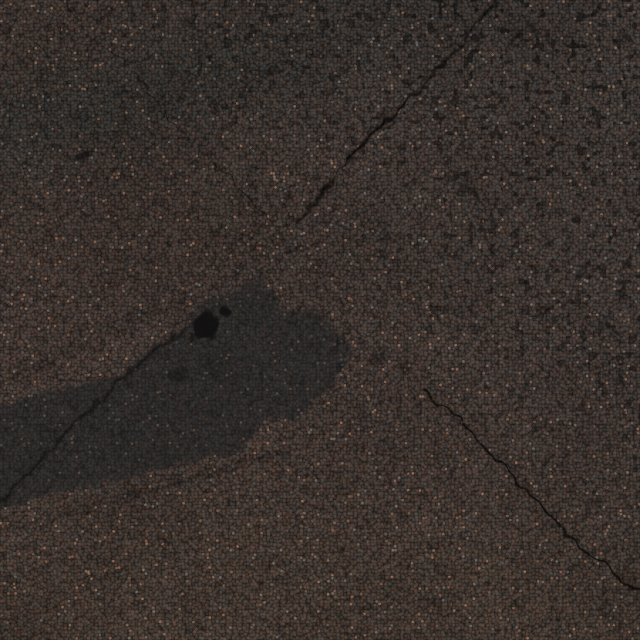
Reproduce this texture procedurally as a three.js fragment shader.

```glsl
// Weathered asphalt with a damp stain, oil spots, dark streaks and branching cracks.
varying vec2 vUv;

float hash(vec2 p) {
  vec3 q = fract(p.xyx * 0.1031);
  q += dot(q, q.yzx + 33.33);
  return fract((q.x + q.y) * q.z);
}

vec2 hash2(vec2 p) {
  return vec2(hash(p), hash(p + 71.7));
}

float noise(vec2 p) {
  vec2 i = floor(p), f = fract(p);
  f = f * f * (3.0 - 2.0 * f);
  return mix(mix(hash(i), hash(i + vec2(1, 0)), f.x),
             mix(hash(i + vec2(0, 1)), hash(i + vec2(1, 1)), f.x), f.y);
}

float fbm(vec2 p) {
  float sum = 0.0, gain = 0.5;
  for (int i = 0; i < 4; i++) {
    sum += gain * noise(p);
    p = p * 2.03 + 17.3;
    gain *= 0.5;
  }
  return sum;
}

float segment(vec2 p, vec2 a, vec2 b) {
  vec2 pa = p - a, ba = b - a;
  return length(pa - ba * clamp(dot(pa, ba) / dot(ba, ba), 0.0, 1.0));
}

// Distance to a line bent through four points
float bentLine(vec2 p, vec2 a, vec2 b, vec2 c, vec2 d) {
  return min(segment(p, a, b), min(segment(p, b, c), segment(p, c, d)));
}

float stroke(float dist, float width, float soft) {
  return 1.0 - smoothstep(width - soft, width + soft, dist);
}

float spot(vec2 p, vec2 center, float radius, float soft) {
  return stroke(length(p - center), radius, soft);
}

// Signed distance to the damp outline, negative inside
float stainDistance(vec2 p) {
  vec2 v[13];
  v[0] = vec2(0.404, 0.566);  v[1] = vec2(0.443, 0.516);
  v[2] = vec2(0.501, 0.508);  v[3] = vec2(0.551, 0.456);
  v[4] = vec2(0.514, 0.392);  v[5] = vec2(0.469, 0.349);
  v[6] = vec2(0.417, 0.342);  v[7] = vec2(0.376, 0.297);
  v[8] = vec2(-0.05, 0.195);  v[9] = vec2(-0.05, 0.355);
  v[10] = vec2(0.182, 0.414); v[11] = vec2(0.280, 0.486);
  v[12] = vec2(0.306, 0.520);
  float d = 10.0, side = 1.0;
  vec2 a = v[12];
  for (int i = 0; i < 13; i++) {
    vec2 b = v[i];
    d = min(d, segment(p, a, b));
    if ((a.y > p.y) != (b.y > p.y) &&
        p.x < a.x + (b.x - a.x) * (p.y - a.y) / (b.y - a.y)) side = -side;
    a = b;
  }
  return d * side;
}

// Packed stones: x = distance to center, y = random identity
vec2 stones(vec2 p) {
  vec2 cell = floor(p), best = vec2(9.0, 0.0);
  for (int y = -1; y <= 1; y++)
    for (int x = -1; x <= 1; x++) {
      vec2 id = cell + vec2(x, y);
      float d = length(id + 0.15 + 0.7 * hash2(id) - p);
      if (d < best.x) best = vec2(d, hash(id + 19.4));
    }
  return best;
}

void main() {
  vec2 p = vUv;
  vec2 jag = vec2(noise(p * 75.0), noise(p * 75.0 + 40.0)) - 0.5;
  vec2 rough = p + jag * 0.012;

  // Broad brown and grey weathering
  float band = exp(-pow((p.y - 0.79 - 0.30 * p.x) / 0.085, 2.0)) * (1.0 - smoothstep(0.5, 0.95, p.x));
  float corner = smoothstep(0.45, 1.15, p.x * 0.6 + p.y * 0.65);
  vec3 color = mix(vec3(0.232, 0.194, 0.176), vec3(0.245, 0.205, 0.180), smoothstep(0.45, 0.0, p.y));
  color = mix(color, vec3(0.185, 0.178, 0.164), 0.8 * band);
  color = mix(color, vec3(0.215, 0.195, 0.183), 0.7 * corner);
  color *= 0.88 + 0.25 * fbm(p * 5.0);

  // Damp stain and dragged streaks
  float damp = 1.0 - smoothstep(-0.006, 0.006, stainDistance(rough));
  color = mix(color, vec3(0.163, 0.156, 0.153), damp * 0.88);
  float streak = 0.65 * stroke(segment(rough, vec2(-0.02, 0.395), vec2(0.29, 0.532)), 0.004, 0.007);
  streak = max(streak, 0.8 * stroke(segment(rough, vec2(-0.02, 0.160), vec2(0.445, 0.293)), 0.004, 0.005));
  color *= 1.0 - 0.25 * streak;

  // Stone grain with gaps, warm and cool tints, and sparse pale flecks
  vec2 grain = stones(p * 190.0);
  float contrast = mix(1.0, 0.65, damp);
  float tone = mix(1.18, 0.76, smoothstep(0.15, 0.75, grain.x)) + 0.34 * (grain.y - 0.5);
  tone += 0.28 * (noise(p * 330.0) - 0.5);
  color *= mix(1.0, tone, contrast);
  float hue = fract(grain.y * 37.0) - 0.5;
  color *= 1.0 + hue * vec3(0.14, -0.02, -0.10) * contrast;
  float fleck = smoothstep(0.94, 0.99, grain.y) * stroke(grain.x, 0.38, 0.18);
  color += fleck * mix(vec3(0.13, 0.13, 0.13), vec3(0.20, 0.13, 0.08), step(0.0, hue)) * contrast;
  float pit = smoothstep(0.66, 0.82, noise(p * 125.0 + 8.0));
  color *= 1.0 - pit * (0.12 + 0.28 * corner);

  // Cracks
  float left = bentLine(rough, vec2(0.09, 1.01), vec2(0.20, 0.896), vec2(0.288, 0.79), vec2(0.418, 0.657));
  float right = bentLine(rough, vec2(0.782, 1.01), vec2(0.705, 0.91), vec2(0.568, 0.775), vec2(0.466, 0.653));
  float lower = bentLine(rough, vec2(0.663, 0.390), vec2(0.780, 0.282), vec2(0.885, 0.165), vec2(1.01, 0.062));
  float wet = bentLine(rough, vec2(0.285, 0.487), vec2(0.189, 0.410), vec2(0.117, 0.336), vec2(-0.02, 0.195));
  float breaks = smoothstep(0.25, 0.55, noise(p * 28.0));
  float crack = 0.55 * breaks * stroke(left, 0.0012, 0.0016);
  crack = max(crack, (0.45 + 0.4 * breaks) * stroke(right, 0.0022, 0.0022));
  crack = max(crack, 0.85 * stroke(lower, 0.0018, 0.0018));
  crack = max(crack, 0.45 * stroke(wet, 0.0025, 0.003));
  float halo = stroke(min(right, min(lower, wet)), 0.004, 0.006);
  color *= (1.0 - 0.12 * halo) * (1.0 - 0.75 * crack);

  // Oil spots: dense cluster, then faint drips
  float oil = spot(rough, vec2(0.322, 0.491), 0.021, 0.004);
  oil = max(oil, spot(rough, vec2(0.353, 0.510), 0.009, 0.003));
  oil = max(oil, 0.7 * spot(rough, vec2(0.299, 0.475), 0.007, 0.004));
  oil = max(oil, 0.75 * spot(rough, vec2(0.129, 0.755), 0.008, 0.003));
  oil = max(oil, 0.45 * spot(rough, vec2(0.279, 0.414), 0.014, 0.006));
  oil = max(oil, 0.18 * spot(rough, vec2(0.335, 0.435), 0.025, 0.018));
  oil = max(oil, 0.38 * spot(rough, vec2(0.589, 0.441), 0.008, 0.005));
  oil = max(oil, 0.38 * spot(rough, vec2(0.632, 0.427), 0.009, 0.005));
  oil = max(oil, 0.5 * spot(rough, vec2(0.598, 0.372), 0.005, 0.003));
  oil = max(oil, 0.4 * spot(rough, vec2(0.655, 0.366), 0.005, 0.003));
  oil = max(oil, 0.4 * spot(rough, vec2(0.599, 0.333), 0.004, 0.003));
  color = mix(color, vec3(0.065, 0.06, 0.062), oil * 0.92);

  gl_FragColor = vec4(clamp(color, 0.0, 1.0), 1.0);
}
```
